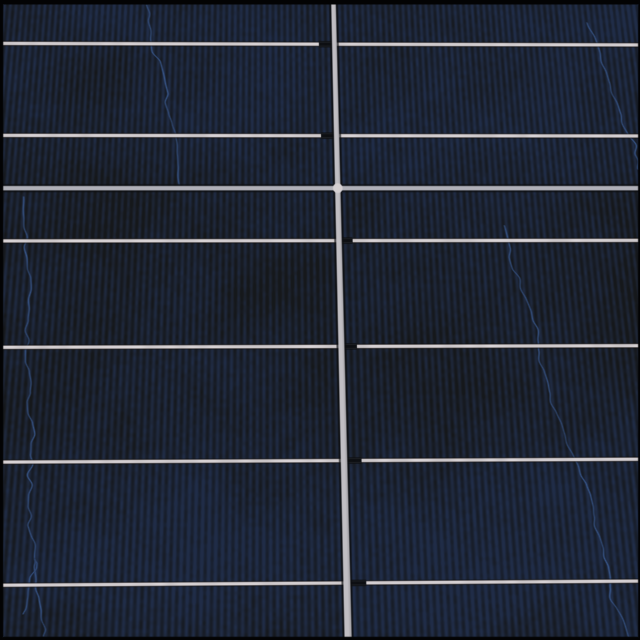
Give the GLSL for this texture, as a WebGL 2 fragment shader.

```glsl
#version 300 es
precision highp float;
uniform vec2 u_resolution;
out vec4 outColor;

// Layout, in canvas units
const float SEAM_Y = 0.706;
const float SEAM_X_TOP = 0.521;
const float SEAM_X_BOTTOM = 0.544;
const float SEAM_HALF = 0.0034;
const float BAR_HALF = 0.0027;
const float BAR_TILT = 0.0105;
const int UPPER_BARS = 2;
const int LOWER_BARS = 4;
const float FINGERS = 100.0;
const float FAN = 0.2;
const float CRACK_HALF = 0.0011;
const float CRACK_SWAY = 0.016;
const float SOFTNESS = 0.0016;

// Colours
const vec3 FRAME = vec3(0.012, 0.013, 0.016);
const vec3 CELL_DARK = vec3(0.095, 0.105, 0.120);
const vec3 CELL_BLUE = vec3(0.118, 0.165, 0.265);
const vec3 SILVER = vec3(0.83, 0.81, 0.82);
const vec3 SEAM_GREY = vec3(0.69, 0.69, 0.72);
const vec3 CRACK_BLUE = vec3(0.23, 0.36, 0.58);
const vec3 TAB = vec3(0.045, 0.050, 0.060);

float hash(vec2 p) {
    p = fract(p * vec2(0.1031, 0.1137));
    p += dot(p, p.yx + 33.33);
    return fract((p.x + p.y) * p.x * 17.3);
}

float noise(vec2 p) {
    vec2 i = floor(p), f = fract(p);
    f = f * f * (3.0 - 2.0 * f);
    return mix(mix(hash(i), hash(i + vec2(1, 0)), f.x),
               mix(hash(i + vec2(0, 1)), hash(i + vec2(1, 1)), f.x), f.y);
}

float fbm(vec2 p) {
    return 0.55 * noise(p) + 0.3 * noise(p * 2.3 + 7.0) + 0.15 * noise(p * 5.1 + 19.0);
}

// Coverage of a shape from its signed distance
float cover(float d) {
    float soft = max(SOFTNESS, 0.8 / u_resolution.y);
    return 1.0 - smoothstep(-soft, soft, d);
}

// Jagged fracture running down from top to bottom
float crack(vec2 p, vec2 top, vec2 bottom, float seed) {
    float t = (top.y - p.y) / (top.y - bottom.y);
    float sway = noise(vec2(p.y * 16.0, seed)) - 0.5;
    sway += 0.55 * (noise(vec2(p.y * 62.0, seed + 9.0)) - 0.5);
    sway *= smoothstep(0.0, 0.1, t) * smoothstep(1.0, 0.9, t);
    float x = mix(top.x, bottom.x, t) + CRACK_SWAY * sway;
    float ends = cover(max(p.y - top.y, bottom.y - p.y));
    float fade = 0.6 + 0.4 * noise(vec2(p.y * 40.0, seed + 3.0));
    return cover(abs(p.x - x) * 0.9 - CRACK_HALF) * ends * fade;
}

// Silver strip at height y, with a dark tab where it breaks beside the seam
vec3 busbar(vec3 col, vec2 p, float y, float side, vec2 gap) {
    float dy = abs(p.y - y - BAR_TILT * (SEAM_Y - y) * (p.x - 0.5));
    float inGap = cover(max(gap.x - side, side - gap.y));
    col = mix(col, TAB, 0.6 * cover(dy - BAR_HALF - 0.0015));
    vec3 metal = mix(SILVER, vec3(0.70, 0.64, 0.62), smoothstep(0.0012, 0.004, dy));
    metal *= 0.95 + 0.08 * noise(vec2(p.x * 60.0, y * 50.0));
    col = mix(col, metal, cover(dy - BAR_HALF) * (1.0 - inGap));
    float prongs = cover(abs(dy - 0.003) - 0.0005) * inGap;
    col = mix(col, TAB, 0.8 * inGap * cover(dy - 0.005));
    return mix(col, vec3(0.20, 0.21, 0.23), 0.5 * prongs);
}

void main() {
    vec2 p = gl_FragCoord.xy / u_resolution;
    float side = p.x - mix(SEAM_X_BOTTOM, SEAM_X_TOP, p.y);

    // Cells: fine fanned fingers over mottled blue
    float u = side / (1.0 + FAN * (0.5 - p.y));
    float finger = 0.5 + 0.5 * cos(6.28318 * u * FINGERS);
    float grain = noise(vec2(u * FINGERS * 2.0, p.y * 150.0));
    float blue = 0.25 + 0.35 * smoothstep(0.0, 0.45, abs(p.y - 0.53));
    blue += 0.08 * step(0.0, side) + 0.7 * (fbm(p * vec2(7.0, 9.0)) - 0.5);
    blue += 0.5 * (finger - 0.4) + 0.3 * (grain - 0.5);
    vec3 col = mix(CELL_DARK, CELL_BLUE, clamp(blue, 0.0, 1.0));
    col *= 0.88 + 0.18 * finger;

    // Cracks, one of them forked at its foot
    float c = crack(p, vec2(0.229, 0.993), vec2(0.280, 0.711), 1.0);
    c = max(c, crack(p, vec2(0.917, 0.965), vec2(0.997, 0.735), 5.0));
    c = max(c, crack(p, vec2(0.037, 0.693), vec2(0.054, 0.128), 12.0));
    c = max(c, crack(p, vec2(0.054, 0.128), vec2(0.036, 0.040), 21.0));
    c = max(c, crack(p, vec2(0.054, 0.128), vec2(0.068, 0.005), 27.0));
    c = max(c, crack(p, vec2(0.788, 0.648), vec2(0.982, 0.005), 34.0));
    col = mix(col, CRACK_BLUE, 0.85 * c);

    // Busbars, spaced wider toward the viewer
    for (int i = 0; i < UPPER_BARS; i++)
        col = busbar(col, p, 0.788 + 0.143 * float(i), side, vec2(-0.024, 0.0));
    for (int i = 0; i < LOWER_BARS; i++) {
        float k = float(i);
        float y = 0.624 - 0.1589 * k - 0.0065 * k * k;
        col = busbar(col, p, y, side, vec2(0.0, 0.021 + 0.003 * k));
    }

    // Seams between panels and the rounded crossing
    float dy = abs(p.y - SEAM_Y);
    float seamHalf = mix(0.0056, 0.0036, p.y);
    col = mix(col, TAB, 0.7 * cover(min(dy - SEAM_HALF, abs(side) - seamHalf) - 0.003));
    col = mix(col, SEAM_GREY, cover(dy - SEAM_HALF));
    vec3 rail = mix(SEAM_GREY, SILVER, 0.45) * (1.0 - 0.12 * smoothstep(0.0, 0.005, side));
    col = mix(col, rail, cover(abs(side) - seamHalf));
    col = mix(col, SILVER, cover(length(vec2(side, dy)) - 0.0075));

    // Dark outer frame
    float inside = cover(max(abs(p.x - 0.501) - 0.496, abs(p.y - 0.499) - 0.494));
    outColor = vec4(mix(FRAME, col, inside), 1.0);
}
```
